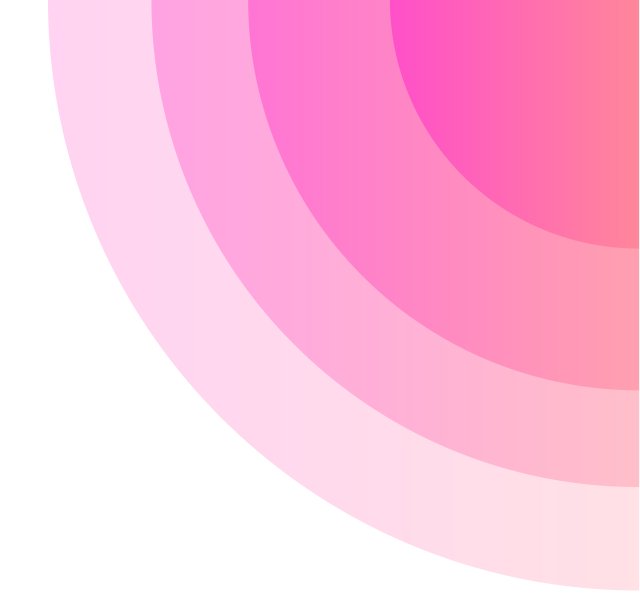
A Shadertoy shader for this background:

```glsl
// Concentric pink discs centred near the top right corner, on white paper.
// Each disc is a distance function filled with one horizontal gradient that
// spans the disc from its left rim to its centre, growing denser inwards.

const int DISC_COUNT = 4;
// Lengths are in units of the canvas height.
const float DISC_RADIUS[DISC_COUNT] = float[](0.9712, 0.8011, 0.6420, 0.4088);
const float DISC_DENSITY[DISC_COUNT] = float[](0.25, 0.53, 0.79, 1.0);
const float CENTRE_INSET = 0.0025; // gap between centre and right border
const float MARGIN = 0.0014;       // thin strip of paper at the right border

const vec3 PAPER = vec3(1.0);
const vec3 MAGENTA = vec3(1.0, 0.312, 0.788);
const vec3 CORAL = vec3(1.0, 0.525, 0.606);

// Coverage of a shape from its signed distance, softened over one pixel.
float coverage(float signedDistance, float pixel) {
    return clamp(0.5 - signedDistance / pixel, 0.0, 1.0);
}

// Tint of a disc at a horizontal offset from its centre.
vec3 discColor(float offsetX, float radius, float density) {
    float along = clamp(1.0 + offsetX / radius, 0.0, 1.0);
    return mix(PAPER, mix(MAGENTA, CORAL, along), density);
}

void mainImage(out vec4 fragColor, in vec2 fragCoord) {
    float pixel = 1.0 / iResolution.y;
    vec2 p = fragCoord * pixel;
    float rightEdge = iResolution.x * pixel;
    vec2 offset = p - vec2(rightEdge - CENTRE_INSET, 1.0);
    float centreDistance = length(offset);

    // Discs, from the largest to the smallest
    vec3 color = PAPER;
    for (int i = 0; i < DISC_COUNT; i++) {
        float radius = DISC_RADIUS[i];
        vec3 tint = discColor(offset.x, radius, DISC_DENSITY[i]);
        color = mix(color, tint, coverage(centreDistance - radius, pixel));
    }

    // Paper strip along the right border
    color = mix(PAPER, color, coverage(p.x - rightEdge + MARGIN, pixel));

    fragColor = vec4(color, 1.0);
}
```
